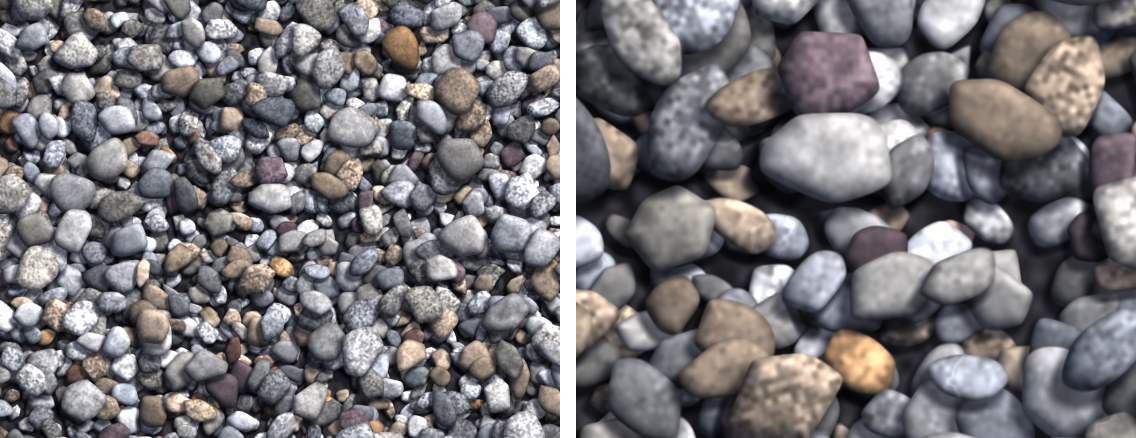
Left: the whole. Right: its middle third, enlarged.
Reproduce this texture procedurally as a WebGL 2 fragment shader.

```glsl
#version 300 es
precision highp float;
// Sunlit bed of mixed, overlapping beach pebbles with shadowed gaps.

uniform vec2 u_resolution;
out vec4 fragColor;

const int LAYERS = 5;
const int FACETS = 6;
const float TAU = 6.2831853;
const vec3 LIGHT_DIR = normalize(vec3(0.42, 0.58, 0.72));
const vec3 SUN = vec3(0.99, 0.95, 0.91);
const vec3 SKY = vec3(0.27, 0.29, 0.34);
const vec3 GAP = vec3(0.17, 0.17, 0.19);
const vec3 SHADOW = vec3(0.42, 0.43, 0.47);

vec3 hash3(vec2 p) {
    vec3 q = fract(vec3(p.xyx) * vec3(0.1031, 0.1030, 0.0973));
    q += dot(q, q.yxz + 33.33);
    return fract((q.xxy + q.yzz) * q.zyx);
}

float noise(vec2 p) {
    vec2 i = floor(p), f = fract(p);
    f = f * f * (3.0 - 2.0 * f);
    float low = mix(hash3(i).x, hash3(i + vec2(1, 0)).x, f.x);
    float high = mix(hash3(i + vec2(0, 1)).x, hash3(i + vec2(1, 1)).x, f.x);
    return mix(low, high, f.y);
}

float fbm(vec2 p) {
    return 0.5 * noise(p) + 0.3 * noise(p * 2.1 + 7.3) + 0.2 * noise(p * 4.3 + 3.1);
}

mat2 rotation(float angle) {
    float c = cos(angle), s = sin(angle);
    return mat2(c, -s, s, c);
}

// Rounded polygon: xy is the outward slope, z is 1 on the outline.
vec3 pebbleGauge(vec2 q, vec2 seed, float sharpness) {
    float len = length(q) + 1e-4;
    float total = pow(len * 0.9, sharpness);
    vec2 slope = q / len * pow(len * 0.9, sharpness - 1.0);
    for (int i = 0; i < FACETS; i++) {
        vec3 h = hash3(seed + float(i) * 17.0);
        float angle = (float(i) + 0.85 * h.x) * TAU / float(FACETS);
        vec2 dir = vec2(cos(angle), sin(angle)) / mix(0.78, 1.14, h.y);
        float t = max(dot(q, dir), 1e-3);
        total += pow(t, sharpness);
        slope += dir * pow(t, sharpness - 1.0);
    }
    float r = pow(total, 1.0 / sharpness);
    return vec3(slope / pow(r, sharpness - 1.0), r);
}

// Mostly cool and neutral greys, with some tan, ochre, rust and plum.
vec3 stoneColor(vec3 h) {
    vec3 tint = mix(vec3(0.95, 1.0, 1.09), vec3(1.03, 1.01, 0.95), h.y);
    vec3 color = mix(0.43, 0.94, h.x) * mix(tint, vec3(1.0), h.x * 0.5);
    float tone = mix(0.8, 1.2, h.x);
    if (h.z > 0.78) color = vec3(0.71, 0.64, 0.565) * tone;
    if (h.z > 0.94) color = vec3(0.70, 0.56, 0.41) * tone;
    if (h.z > 0.96) color = vec3(0.58, 0.45, 0.40) * tone;
    if (h.z > 0.98) color = vec3(0.47, 0.41, 0.44) * tone;
    return color;
}

// Mottling, mineral grains and an occasional pale vein.
vec3 mineral(vec3 color, vec2 p, vec3 h) {
    float mottle = fbm(p * 48.0) - 0.5;
    float grain = noise(p * 200.0) - 0.5;
    color *= 1.0 + mottle * mix(0.25, 0.85, h.x) + grain * mix(0.14, 0.75, h.y * h.y);
    float vein = smoothstep(0.07, 0.0, abs(fract(p.x * 22.0 + mottle * 0.6) - 0.5));
    return color + vein * 0.09 * step(0.88, h.z);
}

vec3 shade(vec3 albedo, vec2 slope, vec2 tilt, float r) {
    vec3 normal = normalize(vec3(slope * 1.3 * pow(r, 3.0) + tilt, 1.0));
    float sun = max(dot(normal, LIGHT_DIR), 0.0);
    float rim = 1.0 - 0.25 * smoothstep(0.8, 1.05, r);
    return albedo * (SKY + SUN * sun) * rim;
}

// Lays the pebble of one cell, with its shadow, over the colour below.
vec3 layPebble(vec3 below, vec2 p, vec2 id, float cell, float share, float blur) {
    vec3 place = hash3(id), form = hash3(id + 71.7), look = hash3(id + 143.1);
    if (form.z > share) return below;
    vec2 offset = p - mix(vec2(0.15), vec2(0.85), place.xy) * cell;
    float major = mix(0.42, 0.66, form.x) * cell;
    vec2 axes = major * vec2(1.0, mix(0.52, 0.94, form.y));
    mat2 turn = rotation((place.z - 0.5) * 2.7);
    float sharpness = mix(6.0, 18.0, look.y);

    vec2 shadowOffset = offset + vec2(0.08, 0.12) * cell;
    float shadowR = pebbleGauge(turn * shadowOffset / axes, id, sharpness).z;
    below *= mix(vec3(1.0), SHADOW, smoothstep(1.28, 0.92, shadowR));

    vec2 local = turn * offset;
    vec3 gauge = pebbleGauge(local / axes, id, sharpness);
    float mask = smoothstep(-blur, blur, (1.0 - gauge.z) * axes.y);
    if (mask <= 0.0) return below;
    vec2 slope = gauge.xy * turn;
    vec3 detail = hash3(id + 211.3);
    vec3 albedo = mineral(stoneColor(look), local + place.xy * 9.0, detail);
    vec3 stone = shade(albedo, slope, (detail.zx - 0.5) * 0.6, min(gauge.z, 1.1));
    return mix(below, stone, mask);
}

void main() {
    vec2 p = gl_FragCoord.xy / u_resolution.y;
    float blur = max(0.8 / u_resolution.y, 0.0012);
    vec3 color = GAP * (0.5 + noise(p * 90.0));
    // Small, crowded stones lie beneath larger, sparser ones.
    for (int layer = 0; layer < LAYERS; layer++) {
        float level = float(layer);
        float cell = 0.043 * pow(1.2, level);
        float share = 1.0 - 0.17 * level;
        vec2 q = p + level * vec2(3.71, 2.37);
        vec2 home = floor(q / cell);
        for (int y = 1; y >= -1; y--)
        for (int x = -1; x <= 1; x++) {
            vec2 id = home + vec2(x, y);
            color = layPebble(color, q - id * cell, id + level * 331.0, cell, share, blur);
        }
    }
    fragColor = vec4(clamp(color, 0.0, 1.0), 1.0);
}
```
